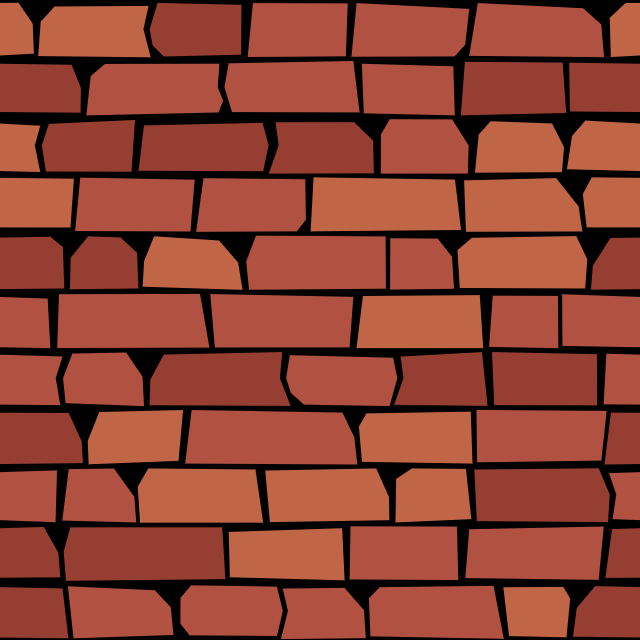
A WebGL 1 fragment shader for this pattern:

```glsl
precision highp float;
// Flat cartoon brick wall: eleven courses of uneven bricks, alternately six and
// five to a course, wrapping at the sides. Each brick is an intersection of
// half planes: leaning joints, tilted top and bottom edges, chipped corners.

uniform vec2 u_resolution;

// Layout; lengths are in course heights
const float COURSES = 11.0;
const float JOINT_JITTER = 0.48;   // share of the mean brick length
const float JOINT_LEAN = 0.26;
const float JOINT_BEND = 0.24;
const float BEND_CHANCE = 0.14;
const float GAP_MIN = 0.03;        // half widths of the upright joints
const float GAP_MAX = 0.06;
const float FLARE = 0.09;          // extra opening towards the top
const float TOP_EDGE = 0.955;
const float TOP_TILT = 0.12;
const float BOTTOM_EDGE = 0.015;
const float BOTTOM_TILT = 0.08;
const float CHIP_CHANCE = 0.27;
const float LOW_CHIP_CHANCE = 0.07;
const vec2 CHIP_MIN = vec2(0.12, 0.18);
const vec2 CHIP_MAX = vec2(0.32, 0.50);
const vec2 LOW_CHIP = vec2(0.16, 0.20);

// Colours
const vec3 MORTAR = vec3(0.005, 0.0, 0.0);
const vec3 RED = vec3(0.692, 0.318, 0.255);
const vec3 ORANGE = vec3(0.752, 0.395, 0.275);
const vec3 DARK_RED = vec3(0.588, 0.243, 0.192);
const float DARK_SHARE = 0.21;
const float RED_SHARE = 0.46;

float hash(vec2 id, float salt) {
  return fract(sin(dot(vec3(id, salt), vec3(127.1, 311.7, 74.7))) * 43758.5);
}

// Small values are common, values near one are rare
float rareHash(vec2 id, float salt) {
  float h = hash(id, salt);
  return h * h;
}

vec2 wrapId(float column, float course, float count) {
  return vec2(mod(column, count), course);
}

float jointX(float column, float course, float count) {
  float jitter = (hash(wrapId(column, course, count), 1.0) - 0.5) * JOINT_JITTER;
  float phase = 0.5 + 0.1 * mod(course, 2.0);
  return (column + phase + jitter) * COURSES / count;
}

// Distance inside a slanted cut; corner holds the depths from both edges
float cornerCut(vec2 corner, vec2 size) {
  return (dot(corner, 1.0 / size) - 1.0) / length(1.0 / size);
}

// Distance inside one end of a brick; dir is +1 right of the joint, -1 left
float endDistance(vec2 p, float x, vec2 id, float dir, float top, float bottom) {
  float h = p.y - 0.5;
  float lean = (hash(id, 2.0) - 0.5) * JOINT_LEAN;
  float bend = step(hash(id, 3.0), BEND_CHANCE) * JOINT_BEND
             * sign(hash(id, 4.0) - 0.5);
  float centre = x + lean * h + bend * (abs(h) - 0.25);
  float inset = mix(GAP_MIN, GAP_MAX, hash(id, 5.0))
              + FLARE * rareHash(id, 7.0 + dir) * p.y;
  float depth = dir * (p.x - centre) - inset;
  float d = depth;
  if (hash(id, 10.0) < CHIP_CHANCE) {
    vec2 amount = vec2(hash(id, 12.0 + dir), hash(id, 15.0 + dir));
    d = min(d, cornerCut(vec2(depth, top - p.y), mix(CHIP_MIN, CHIP_MAX, amount)));
  }
  if (hash(id, 18.0 + dir) < LOW_CHIP_CHANCE) {
    d = min(d, cornerCut(vec2(depth, p.y - bottom), LOW_CHIP));
  }
  return d;
}

// Distance inside the brick between joint column and the next one
float brickDistance(vec2 p, float column, float course, float count) {
  vec2 leftId = wrapId(column, course, count);
  vec2 rightId = wrapId(column + 1.0, course, count);
  float left = jointX(column, course, count);
  float right = jointX(column + 1.0, course, count);
  float along = (p.x - left) / (right - left);
  float top = TOP_EDGE - TOP_TILT
            * mix(rareHash(leftId, 21.0), rareHash(leftId, 22.0), along);
  float bottom = BOTTOM_EDGE + BOTTOM_TILT
               * mix(rareHash(leftId, 23.0), rareHash(leftId, 24.0), along);
  float ends = min(endDistance(p, left, leftId, 1.0, top, bottom),
                   endDistance(p, right, rightId, -1.0, top, bottom));
  return min(ends, min(top - p.y, p.y - bottom));
}

vec3 brickColor(vec2 id) {
  float pick = hash(id, 31.0);
  if (pick < DARK_SHARE) return DARK_RED;
  return pick < DARK_SHARE + RED_SHARE ? RED : ORANGE;
}

void main() {
  vec2 wall = gl_FragCoord.xy / u_resolution * COURSES;
  float pixel = COURSES / min(u_resolution.x, u_resolution.y);
  float course = floor(wall.y);
  float count = 6.0 - mod(course, 2.0);
  vec2 p = vec2(wall.x, fract(wall.y));
  float nearest = floor(wall.x * count / COURSES - 0.5);

  // Jitter can move a joint past the point, so test both neighbours too
  vec3 color = MORTAR;
  for (int k = -1; k <= 1; k++) {
    float column = nearest + float(k);
    float d = brickDistance(p, column, course, count);
    float cover = clamp(d / pixel + 0.5, 0.0, 1.0);
    color = mix(color, brickColor(wrapId(column, course, count)), cover);
  }
  gl_FragColor = vec4(color, 1.0);
}
```
